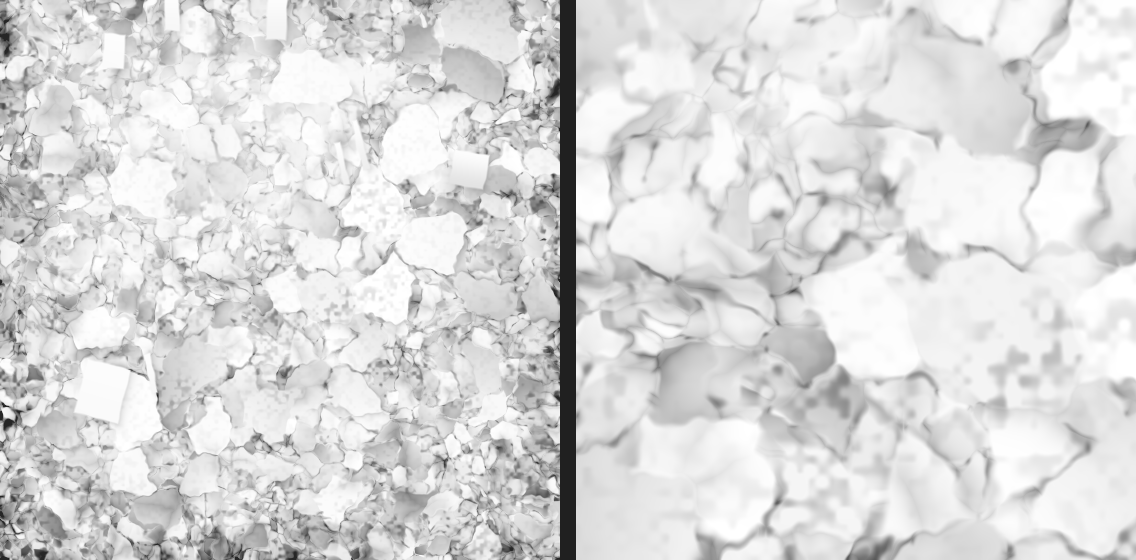
Left, the full canvas; right, a detail of the centre.
This texture map is drawn by a three.js fragment shader. Its source:

```glsl
// Ambient occlusion of a rubble field: pale stones with soft grey contact shade.
// Layers of warped Voronoi stones are laid from fine to coarse over a grainy
// bed, then a few smooth slabs; the rim keeps smaller and darker debris.
varying vec2 vUv;

vec2 hash2(vec2 p) {
  vec3 q = fract(vec3(p.xyx) * vec3(0.1031, 0.1030, 0.0973));
  q += dot(q, q.yzx + 33.33);
  return fract((q.xx + q.yz) * q.zy);
}

float noise(vec2 p) {
  vec2 i = floor(p), f = fract(p);
  f = f * f * (3.0 - 2.0 * f);
  float low = mix(hash2(i).x, hash2(i + vec2(1.0, 0.0)).x, f.x);
  float high = mix(hash2(i + vec2(0.0, 1.0)).x, hash2(i + 1.0).x, f.x);
  return mix(low, high, f.y);
}

vec2 noise2(vec2 p) {
  return vec2(noise(p), noise(p + 57.3)) - 0.5;
}

// 1 at the border, falling off inwards; weaker at the top.
float rimAt(vec2 p) {
  float inset = min(min(p.x, 1.0 - p.x), min(p.y, 1.04 - p.y));
  return exp(-max(inset, 0.0) / 0.055);
}

// Nearest stone: offset from its centre, edge distance; its cell goes to id.
vec3 stoneCell(vec2 p, out vec2 id) {
  vec2 base = floor(p), offset = vec2(0.0);
  float nearest = 9.0, second = 9.0;
  id = base;
  for (int y = -1; y <= 1; y++) {
    for (int x = -1; x <= 1; x++) {
      vec2 cell = base + vec2(float(x), float(y));
      vec2 r = p - cell - 0.1 - 0.8 * hash2(cell);
      float d = length(r);
      if (d < nearest) {
        second = nearest;
        nearest = d;
        offset = r;
        id = cell;
      } else {
        second = min(second, d);
      }
    }
  }
  return vec3(offset, second - nearest);
}

void main() {
  vec2 p = vUv;
  vec2 warped = p + 0.035 * noise2(p * 13.0) + 0.014 * noise2(p * 48.0)
    + 0.005 * noise2(p * 120.0);
  float rim = rimAt(p);

  // Pitted grain, gathered in patches
  float pits = 0.6 * noise(p * 150.0) + 0.4 * noise(p * 75.0 + 9.0);
  float grain = smoothstep(0.42, 0.9, pits);
  float patches = smoothstep(0.35, 0.8, noise(p * 17.0 + 31.0));
  float dark = 0.06 + 0.32 * grain + 0.08 * patches;

  // Stones, from small chips to large blocks
  for (int i = 0; i < 5; i++) {
    float level = float(i);
    float count = 62.0 * pow(0.63, level);
    vec2 id;
    vec3 stone = stoneCell(warped * count + 19.0 * level, id);
    vec2 look = hash2(id + 71.0 + 13.0 * level);
    vec2 kind = hash2(id + 203.0 + 7.0 * level);
    float cellRim = rimAt((id + 0.5 - 19.0 * level) / count);

    // Contact shade in the gaps
    float gap = smoothstep(0.35, 0.85, noise(p * 24.0 + 11.0 * level));
    dark += 0.15 * gap * exp(-stone.z * 6.0);

    // Tone, slope and roughness of one stone
    float turn = 6.2832 * kind.y;
    float slope = clamp(0.55 + 0.9 * dot(stone.xy, vec2(cos(turn), sin(turn))), 0.0, 1.3);
    float tone = 0.26 * pow(look.x, 3.0) * (0.35 + slope);
    tone += (0.12 + 0.5 * cellRim) * pow(look.y, 9.0) * (1.0 - 0.15 * level);
    tone += grain * (0.03 + 0.28 * look.y * look.y * patches);
    tone += 0.07 * cellRim * look.x;

    float share = mix(0.78, 0.3, smoothstep(0.0, 3.0, level)) - 0.2 * level * cellRim;
    float soft = 0.008 * count;
    float cover = step(kind.x, share) * smoothstep(0.01, 0.01 + soft, stone.z);
    dark = mix(dark, tone, cover);
  }

  // Smooth slabs and planks with shade along one side
  for (int i = 0; i < 8; i++) {
    vec2 a = hash2(vec2(float(i) * 3.7, 5.0));
    vec2 b = hash2(vec2(float(i) * 5.3, 47.0));
    vec2 q = p - vec2(0.1 + 0.75 * a.x, 0.98 - 0.75 * a.y * a.y);
    float turn = 0.5 * (b.x - 0.5) + 1.5708 * step(0.6, b.y);
    q = mat2(cos(turn), sin(turn), -sin(turn), cos(turn)) * q;
    vec2 size = vec2(0.006 + 0.035 * b.x * b.x, 0.03 + 0.035 * b.y);
    vec2 away = abs(q) - size;
    float d = length(max(away, 0.0)) + min(max(away.x, away.y), 0.0);
    d += 0.003 * (noise(p * 60.0) - 0.5);
    dark += 0.14 * smoothstep(-0.01, 0.01, q.x) * exp(-max(d, 0.0) / 0.007);
    float face = 0.01 + 0.1 * a.x * smoothstep(0.0, 1.0, 0.5 - 0.5 * q.y / size.y);
    dark = mix(dark, face, smoothstep(0.002, -0.003, d));
  }

  // Open, brighter ground above the middle; heavier debris at the rim
  float open = 1.0 - smoothstep(0.05, 0.36, length((p - vec2(0.4, 0.78)) * vec2(0.8, 1.0)));
  dark *= 1.0 - 0.45 * open + 0.45 * rim;
  gl_FragColor = vec4(vec3(clamp(1.0 - dark, 0.15, 1.0)), 1.0);
}
```
